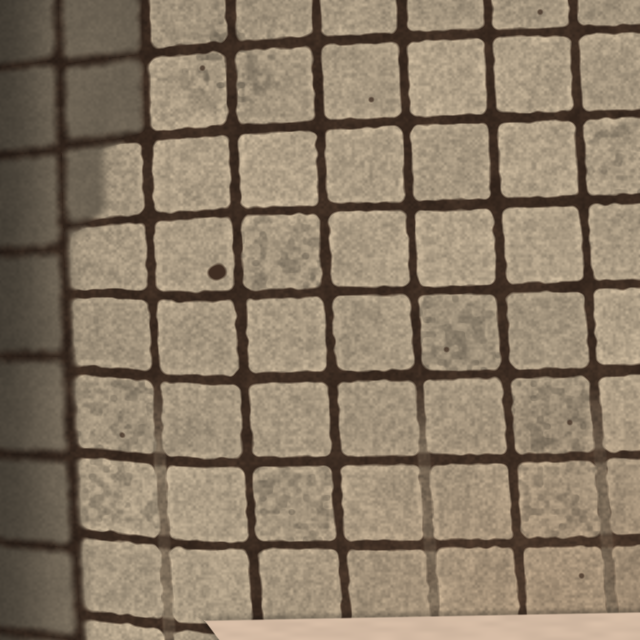
Give the GLSL for this texture, as a three.js fragment shader.

```glsl
// Worn square stone tiles with dark grout, a shaded side wall at left and a pale ledge below.
#define TILE vec3(0.645, 0.585, 0.495)
#define TILE_WARM vec3(0.62, 0.54, 0.445)
#define GROUT vec3(0.20, 0.145, 0.11)
#define GROUT_DUSTY vec3(0.34, 0.26, 0.20)
#define GROUT_BLEACHED vec3(0.53, 0.47, 0.39)
#define LEDGE vec3(0.83, 0.73, 0.64)
#define GROUT_WIDTH 0.0145
#define CORNER_RADIUS 0.012
#define EDGE_WOBBLE 0.0045
#define GRAIN 0.23
#define SOFT 0.0024
#define SOFT_SIDE 0.009

varying vec2 vUv;

float hash(vec2 p) {
  return fract(sin(dot(p, vec2(127.1, 311.7))) * 43758.55);
}

float noise(vec2 p) {
  vec2 i = floor(p), f = fract(p);
  f = f * f * (3.0 - 2.0 * f);
  return mix(mix(hash(i), hash(i + vec2(1, 0)), f.x),
             mix(hash(i + vec2(0, 1)), hash(i + vec2(1, 1)), f.x), f.y);
}

float roundBox(vec2 p, vec2 halfSize, float r) {
  vec2 q = abs(p) - halfSize + r;
  return length(max(q, 0.0)) + min(max(q.x, q.y), 0.0) - r;
}

float disc(vec2 p, float r, float soft) {
  return 1.0 - smoothstep(r - soft, r + soft, length(p));
}

void main() {
  // y runs downward from here on
  vec2 p = vec2(vUv.x, 1.0 - vUv.y);

  // bowed grid: columns lean and widen downward, rows climb to the right
  float firstColumn = 0.2253 + 0.02 * p.y + 0.02 * p.y * p.y;
  float d = 0.9635 - p.x;
  float firstRow = 0.0456 + 0.034 * d + 0.045 * d * d * d * d;
  vec2 size = vec2(0.1339 + 0.0052 * p.y, 0.1332 - 0.0088 * d * d);
  float bend = 0.026 * (1.0 - smoothstep(0.09, 0.34, p.x)) * smoothstep(0.35, 0.52, p.y);
  vec2 grid = (p - vec2(firstColumn, firstRow - bend)) / size;

  // the side wall has taller rows of its own
  if (grid.x < -1.0) {
    size.y = 0.15;
    float sway = 0.0117 * sin(6.2832 * (p.y - 0.1) / 0.749);
    float slope = 0.17 * (1.0 - p.y / 0.56) * (p.x - 0.04);
    grid.y = (p.y + sway + slope - 0.1) / size.y;
  }

  // blurred, shaded area around the corner
  float corner = firstColumn - size.x + 0.012;
  float overlap = mix(0.122, 0.055, smoothstep(0.20, 0.24, p.y)) * (1.0 - smoothstep(0.32, 0.38, p.y));
  float side = 1.0 - smoothstep(-0.015, 0.012, p.x - corner - overlap);
  float shade = mix(1.0, mix(0.43, 0.68, smoothstep(0.0, 0.11, p.x)), side);

  // tile shape
  vec2 cell = floor(grid);
  vec2 jitter = vec2(hash(cell), hash(cell + 17.0)) - 0.5;
  vec2 local = (fract(grid) - 0.5) * size - jitter * 0.003;
  float wobble = (noise(p * 75.0) - 0.5) * EDGE_WOBBLE;
  float dist = roundBox(local, 0.5 * (size - GROUT_WIDTH), CORNER_RADIUS) + wobble;
  float soft = mix(SOFT, SOFT_SIDE, side);
  float tileMask = 1.0 - smoothstep(-soft, soft, dist);

  // stone surface: grain, mottling, tone per tile, pale rim
  float grain = noise(p * 145.0) * 0.55 + noise(p * 250.0 + 9.0) * 0.45 - 0.5;
  float mottle = noise(p * 26.0) * 0.5 + noise(p * 9.0 + 4.0) * 0.5 - 0.5;
  float warmth = smoothstep(0.5, 1.0, p.y) * smoothstep(0.3, 0.9, p.x);
  vec3 stone = mix(TILE, TILE_WARM, warmth);
  stone *= 1.0 + grain * GRAIN * mix(1.4, 0.6, side) + mottle * 0.12;
  stone *= 1.0 + (hash(cell + 5.0) - 0.5) * 0.09;
  float rim = smoothstep(-0.012, -0.005, dist) * (1.0 - side);
  stone *= 1.0 + 0.07 * rim;

  // grime gathered at the upper left and on a few tiles
  float grimy = step(0.86, hash(cell + 31.0)) * 0.5 + disc(p - vec2(0.36, 0.10), 0.06, 0.06);
  stone *= 1.0 - 0.32 * grimy * smoothstep(0.45, 0.8, noise(p * 90.0 + 3.0)) * (1.0 - side);

  // small pits scattered by tile, and one large hole
  vec2 pitPlace = (vec2(hash(cell + 7.0), hash(cell + 8.0)) - 0.5) * 0.07;
  float pit = step(0.84, hash(cell + 2.0)) * disc(local - pitPlace, 0.004, 0.002) * (1.0 - side);
  float hole = disc(p - vec2(0.34, 0.425), 0.0135 + wobble, 0.003);
  stone = mix(stone, GROUT * 1.25, max(hole, pit * 0.75));

  // grout, dusty low at right, bleached along some columns
  float line = floor(grid.x + 0.5);
  float onColumn = 1.0 - smoothstep(0.05, 0.09, abs(grid.x - line));
  float offRow = smoothstep(0.05, 0.11, abs(fract(grid.y + 0.5) - 0.5));
  float chosen = step(abs(fract(line * 0.375 + 0.5) - 0.5), 0.2) * step(-0.5, line);
  float bleach = chosen * onColumn * mix(0.35, 1.0, offRow) * smoothstep(0.57, 0.73, p.y);
  float dust = noise(p * 38.0) * 0.4 + 0.5 * warmth;
  vec3 grout = mix(GROUT, GROUT_DUSTY, clamp(dust, 0.0, 1.0));
  grout = mix(grout, GROUT_BLEACHED, bleach * (0.6 + 0.4 * noise(p * 30.0 + 6.0)));
  grout *= 1.0 + grain * 0.35;

  vec3 color = mix(grout * mix(1.0, shade, 0.5), stone * shade, tileMask);

  // ledge with a slanted left end and a thin shadow above it
  float ledgeTop = p.y - mix(0.976, 0.957, p.x);
  float ledgeDist = min(ledgeTop, p.x - 0.32 - 0.75 * (p.y - 0.97));
  color *= 1.0 - 0.25 * smoothstep(-0.012, 0.0, ledgeDist);
  vec3 ledge = LEDGE * (1.0 + 0.06 * (noise(p * vec2(30.0, 120.0)) - 0.5));
  color = mix(color, ledge, smoothstep(-0.002, 0.002, ledgeDist));

  gl_FragColor = vec4(color, 1.0);
}
```
